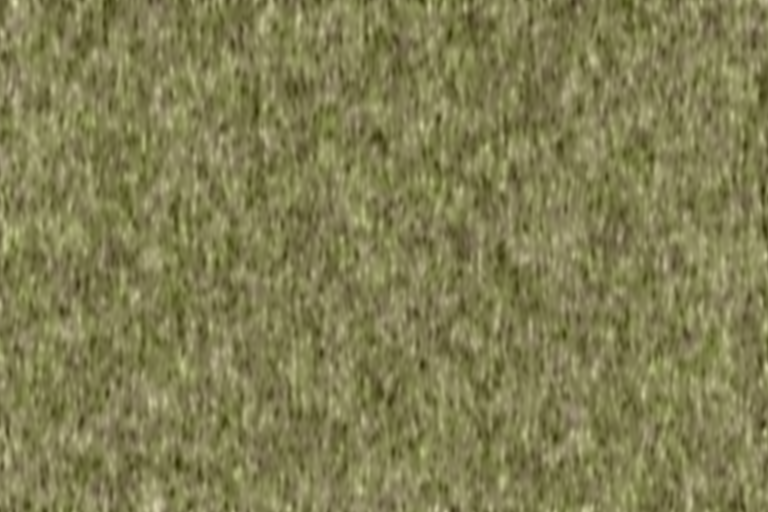
This texture is drawn by a Shadertoy shader. Its source:

```glsl
#define BASE_COLOR vec3(0.503, 0.493, 0.322)
#define TONE_STEP  vec3(0.069, 0.069, 0.068)
#define GREY_TINT  vec3(0.001, -0.007, 0.010)
#define FINE_CELLS   vec2(108.0, 52.0)
#define FIBER_CELLS  vec2(118.0, 24.0)
#define CLUMP_CELLS  vec2(58.0, 34.0)
#define BLOTCH_CELLS vec2(20.0, 15.0)
#define LAYER_MIX  vec4(0.76, 0.40, 0.43, 0.24)
#define GRAIN_FALLOFF 3.5
#define EDGE_WIDTH 0.025
#define EDGE_BOOST 0.35

vec3 hash3(vec2 cell, float seed) {
    vec3 p = fract(vec3(cell.xyx + seed * 17.3) * vec3(0.1031, 0.1030, 0.0973));
    p += dot(p, p.yxz + 33.33);
    return fract((p.xxy + p.yzz) * p.zyx);
}

// Cellular noise: one soft light or dark grain per cell, about unit deviation
float grains(vec2 p, float seed) {
    vec2 cell = floor(p);
    float sum = 0.0;
    for (int y = -1; y <= 1; y++) {
        for (int x = -1; x <= 1; x++) {
            vec2 id = cell + vec2(x, y);
            vec3 rnd = hash3(id, seed);
            vec2 offset = id + rnd.xy - p;
            sum += (2.0 * rnd.z - 1.0) * exp(-GRAIN_FALLOFF * dot(offset, offset));
        }
    }
    return sum * sqrt(6.0 * GRAIN_FALLOFF / 3.14159);
}

void mainImage(out vec4 fragColor, in vec2 fragCoord) {
    vec2 uv = fragCoord / iResolution.y;
    float aspect = iResolution.x / iResolution.y;

    // Slight sideways sway keeps the upright fibers from lining up
    vec2 swayed = uv + vec2(0.0015 * sin(uv.y * 41.0 + 3.0 * sin(uv.x * 13.0)), 0.0);

    // Upright grains at several sizes
    vec4 layers = vec4(grains(swayed * FINE_CELLS, 1.0),
                       grains(swayed * FIBER_CELLS, 2.0),
                       grains(swayed * CLUMP_CELLS, 3.0),
                       grains(uv * BLOTCH_CELLS, 4.0));
    float tone = dot(layers, LAYER_MIX);

    // Stronger contrast along the border
    vec2 border = min(uv, vec2(aspect, 1.0) - uv);
    float edge = 1.0 - smoothstep(0.0, EDGE_WIDTH, min(border.x, border.y));
    tone *= 1.0 + EDGE_BOOST * edge;

    // Olive tones with faint greyer patches
    float tint = grains(uv * BLOTCH_CELLS * 1.4, 5.0);
    vec3 color = BASE_COLOR + tone * TONE_STEP + tint * GREY_TINT;
    fragColor = vec4(clamp(color, 0.0, 1.0), 1.0);
}
```
